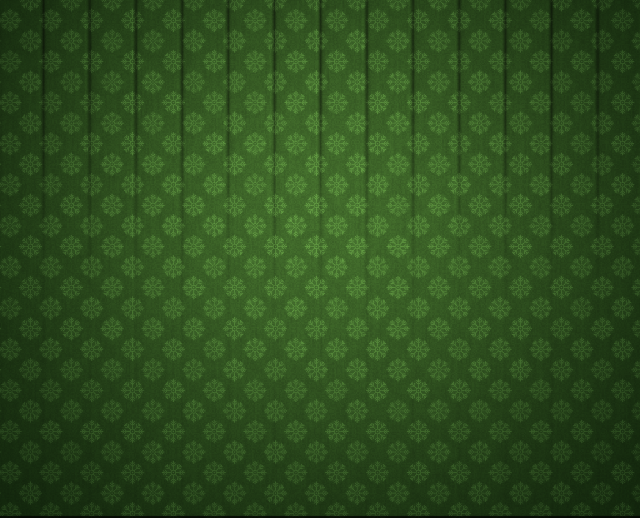
A Shadertoy shader for this pattern:

```glsl
// Staggered pale snowflakes on vignetted green wallpaper with fading vertical seams.

const float PI = 3.14159265;
const vec2 REPEATS = vec2(15.67, 12.6);
const vec2 FIRST_FLAKE = vec2(0.245, 0.495);
const float SEAMS = 13.86;
const float FIRST_SEAM = 0.94;
const vec3 SHADE = vec3(0.045, 0.11, 0.032);
const vec3 GLOW = vec3(0.255, 0.415, 0.168);

float hash(vec2 p) {
    vec3 h = fract(vec3(p.xyx) * 0.1031);
    h += dot(h, h.yzx + 33.33);
    return fract((h.x + h.y) * h.z);
}

float valueNoise(vec2 p) {
    vec2 i = floor(p);
    vec2 f = fract(p);
    f = f * f * (3.0 - 2.0 * f);
    float low = mix(hash(i), hash(i + vec2(1.0, 0.0)), f.x);
    float high = mix(hash(i + vec2(0.0, 1.0)), hash(i + 1.0), f.x);
    return mix(low, high, f.y);
}

float segment(vec2 p, vec2 a, vec2 b) {
    vec2 ab = b - a;
    float t = clamp(dot(p - a, ab) / dot(ab, ab), 0.0, 1.0);
    return length(p - a - ab * t);
}

float coverage(float dist, float pixel) {
    return 1.0 - smoothstep(-0.7 * pixel, 0.7 * pixel, dist);
}

// Eight mirrored arms, longer along the axes than on the diagonals
float snowflake(vec2 p, float halfWidth) {
    float sector = PI / 4.0;
    float angle = atan(p.y, p.x);
    float arm = floor(angle / sector + 0.5);
    float folded = abs(angle - arm * sector);
    vec2 q = length(p) * vec2(cos(folded), sin(folded));
    float reach = mix(0.27, 0.245, mod(abs(arm), 2.0));

    float d = segment(q, vec2(0.065, 0.0), vec2(reach, 0.0));
    d = min(d, segment(q, vec2(0.145, 0.0), vec2(0.195, 0.052)));
    d = min(d, segment(q, vec2(0.2, 0.0), vec2(0.238, 0.04)));
    d = min(d, abs(length(p) - 0.055));
    d = min(d, length(p) - 0.005);
    return d - halfWidth;
}

// Ink of both staggered lattices, with slight wear from flake to flake
float flakeInk(vec2 grid, float pixel) {
    float ink = 0.0;
    for (int i = 0; i < 2; i++) {
        vec2 g = grid - FIRST_FLAKE + 0.5 * float(i) + 0.5;
        vec2 p = fract(g) - 0.5;
        float wear = mix(0.82, 1.0, hash(floor(g) + 40.0 * float(i) + 7.0));
        float lines = coverage(snowflake(p, 0.013), pixel);
        float haze = 1.0 - smoothstep(0.2, 0.29, length(p));
        ink = max(ink, wear * max(lines, 0.24 * haze));
    }
    return ink;
}

// Dark groove with a thin lit lip and a soft shadow on its right
float seamLight(vec2 uv) {
    float s = fract(uv.x * SEAMS - FIRST_SEAM + 0.5) - 0.5;
    float groove = exp(-pow(s / 0.038, 2.0));
    float lip = exp(-pow((s + 0.085) / 0.025, 2.0));
    float shadow = step(0.0, s) * exp(-s / 0.14);
    float fade = mix(0.1, 1.0, smoothstep(0.36, 0.92, uv.y));
    return 1.0 + fade * (0.06 * lip - 0.36 * groove - 0.1 * shadow);
}

// Fine speckle and thin vertical threads
float paperGrain(vec2 uv) {
    float speckle = hash(floor(uv * vec2(512.0, 414.0))) - 0.5;
    float threads = valueNoise(uv * vec2(380.0, 14.0)) - 0.5;
    float mottling = valueNoise(uv * vec2(90.0, 73.0)) - 0.5;
    return 1.0 + 0.11 * speckle + 0.07 * threads + 0.05 * mottling;
}

vec3 vignette(vec2 uv) {
    vec2 d = (uv - vec2(0.5, 0.6)) * vec2(1.0, 0.85);
    return mix(SHADE, GLOW, exp(-4.2 * dot(d, d)));
}

void mainImage(out vec4 fragColor, in vec2 fragCoord) {
    vec2 uv = fragCoord / iResolution.xy;
    vec2 grid = vec2(uv.x, 1.0 - uv.y) * REPEATS;
    float pixel = REPEATS.x / iResolution.x;

    vec3 color = vignette(uv);
    vec3 pale = color * 1.3 + vec3(0.05, 0.06, 0.04);
    color = mix(color, pale, flakeInk(grid, pixel));
    color *= seamLight(uv) * paperGrain(uv);

    // Narrow dark border along the bottom
    float border = coverage(uv.y - 0.004, 1.0 / iResolution.y);
    color *= 1.0 - 0.75 * border;
    fragColor = vec4(color, 1.0);
}
```
